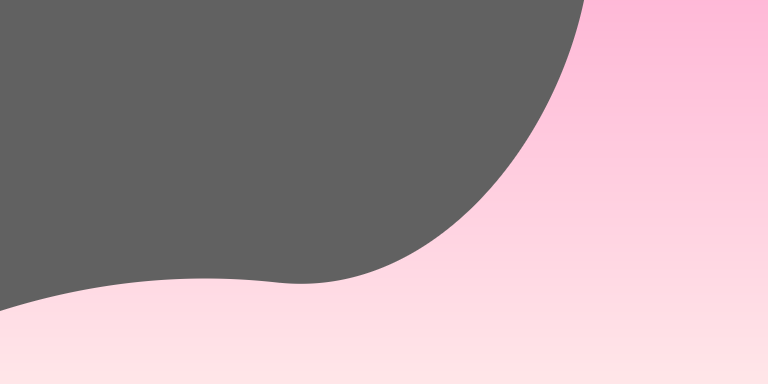
Write a Shadertoy shader that draws this background.

```glsl
// A flat grey blob with a wavy lower edge over a soft pink vertical gradient.
// The edge is a shallow parabola on the left joined to a cubic Bezier that
// sweeps up to the top; coverage comes from the slope-corrected distance.

const vec3 GREY = vec3(0.38);
const vec3 PINK_TOP = vec3(1.0, 0.725, 0.845);
const vec3 PINK_BOTTOM = vec3(1.0, 0.902, 0.912);

// Point on a cubic Bezier
vec2 bezier(vec2 a, vec2 b, vec2 c, vec2 d, float t) {
    float s = 1.0 - t;
    return s * s * s * a + 3.0 * s * s * t * b + 3.0 * s * t * t * c + t * t * t * d;
}

// Derivative of a cubic Bezier
vec2 bezierTangent(vec2 a, vec2 b, vec2 c, vec2 d, float t) {
    float s = 1.0 - t;
    return 3.0 * (s * s * (b - a) + 2.0 * s * t * (c - b) + t * t * (d - c));
}

// Signed distance above a parabola with the given peak
float aboveParabola(vec2 p, vec2 peak, float bend) {
    float dx = p.x - peak.x;
    float slope = -2.0 * bend * dx;
    return (p.y - peak.y + bend * dx * dx) / sqrt(1.0 + slope * slope);
}

// Signed distance above a Bezier whose x grows with t
float aboveBezier(vec2 p, vec2 a, vec2 b, vec2 c, vec2 d) {
    float lo = 0.0, hi = 1.1;
    for (int i = 0; i < 20; i++) {
        float mid = 0.5 * (lo + hi);
        if (bezier(a, b, c, d, mid).x < p.x) lo = mid; else hi = mid;
    }
    float t = 0.5 * (lo + hi);
    vec2 dir = normalize(bezierTangent(a, b, c, d, t));
    vec2 offset = p - bezier(a, b, c, d, t);
    return dir.x * offset.y - dir.y * offset.x;
}

// Signed distance into the blob, positive inside
float blob(vec2 p) {
    vec2 join = vec2(0.7292, 0.2636);
    if (p.x < join.x) return aboveParabola(p, vec2(0.534, 0.2747), 0.297);
    return aboveBezier(p, join, vec2(1.12, 0.225), vec2(1.439, 0.609), vec2(1.521, 1.0));
}

void mainImage(out vec4 fragColor, in vec2 fragCoord) {
    vec2 p = fragCoord / iResolution.y;
    float pixel = 1.0 / iResolution.y;

    // Background gradient
    vec3 color = mix(PINK_BOTTOM, PINK_TOP, p.y);

    // Blob with a one-pixel smooth edge
    float cover = clamp(0.5 + blob(p) / pixel, 0.0, 1.0);
    fragColor = vec4(mix(color, GREY, cover), 1.0);
}
```
